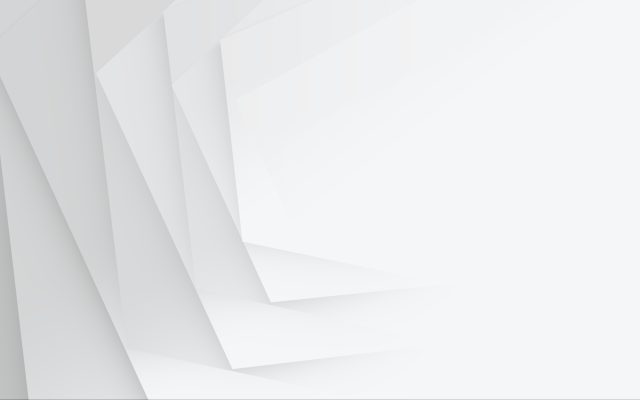
This background is drawn by a WebGL 2 fragment shader. Its source:

```glsl
#version 300 es
precision highp float;
// Overlapping pale paper sheets with soft shadows, fading to white on the right.

#define SHEETS 9
#define WHITE 0.965
#define BASE_TONE 0.77
#define SHADOW_WIDTH 0.036
#define TINT vec3(0.997, 1.0, 1.004)
#define LIGHT_DIR vec2(0.6, -0.8)

uniform vec2 u_resolution;
out vec4 fragColor;

// Left edge of each sheet: upper corner, lower corner (canvas heights)
const vec4 LEFT_EDGE[SHEETS] = vec4[](
    vec4(-0.059, 1.125, 0.086, -0.125),
    vec4(-0.031, 0.877, 0.409, -0.083),
    vec4(0.198, 1.125, 0.317, 0.129),
    vec4(0.240, 0.817, 0.581, 0.077),
    vec4(0.408, 0.971, 0.490, 0.279),
    vec4(0.429, 0.787, 0.677, 0.244),
    vec4(0.550, 0.900, 0.606, 0.396),
    vec4(0.590, 0.750, 0.758, 0.375),
    vec4(0.702, 0.646, 0.719, 0.483));

// Far end of the lower edge, slope of the upper edge
const vec3 FAR_EDGE[SHEETS] = vec3[](
    vec3(1.20, -0.30, 1.0),
    vec3(1.167, -0.02, 0.92),
    vec3(0.896, 0.004, 0.43),
    vec3(1.125, 0.142, 0.92),
    vec3(1.104, 0.142, 0.43),
    vec3(1.198, 0.298, 0.93),
    vec3(1.104, 0.292, 0.43),
    vec3(1.02, 0.406, 0.55),
    vec3(0.979, 0.431, 0.50));

// Dark tone, then where its gradient to white starts and ends
const vec3 TONE[SHEETS] = vec3[](
    vec3(0.835, 0.60, 1.40), vec3(0.832, 0.62, 1.06),
    vec3(0.852, 0.75, 1.25), vec3(0.895, 0.70, 1.06),
    vec3(0.885, 0.75, 1.20), vec3(0.905, 0.45, 0.97),
    vec3(0.915, 0.45, 0.84), vec3(0.935, 0.55, 0.95),
    vec3(0.945, 0.60, 0.95));

// Shadow strength at the upper and lower corner
const vec2 SHADOW[SHEETS] = vec2[](
    vec2(0.06, 0.08), vec2(0.11, 0.13), vec2(0.10, 0.04),
    vec2(0.03, 0.09), vec2(0.10, 0.045), vec2(0.03, 0.08),
    vec2(0.09, 0.06), vec2(0.0), vec2(0.0));

// Signed distance to the line a-b, positive on its left
float lineSide(vec2 p, vec2 a, vec2 b) {
    vec2 dir = normalize(b - a);
    return dot(p - a, vec2(-dir.y, dir.x));
}

void main() {
    vec2 p = gl_FragCoord.xy / u_resolution.y;
    float soften = 0.7 / u_resolution.y;
    float along = dot(p - vec2(0.0, 1.0), LIGHT_DIR);
    float haze = 0.6 * smoothstep(0.4, 1.2, p.x);
    float tone = BASE_TONE;
    float below = 1.0;

    for (int i = 0; i < SHEETS; i++) {
        vec2 top = LEFT_EDGE[i].xy;
        vec2 low = LEFT_EDGE[i].zw;
        vec2 end = FAR_EDGE[i].xy;
        float left = lineSide(p, top, low);
        float bottom = lineSide(p, low, end);
        float upper = lineSide(p, top + vec2(1.0, FAR_EDGE[i].z), top);
        float inside = min(min(left, bottom), upper);

        // Shadow falls only on the sheet directly below
        float outside = max(0.0, -min(left, bottom));
        float drop = clamp((top.y - p.y) / (top.y - low.y), 0.0, 1.0);
        float shadow = mix(SHADOW[i].x, SHADOW[i].y, drop);
        shadow *= exp(-outside / SHADOW_WIDTH);
        shadow *= smoothstep(-0.01, 0.02, upper);
        shadow *= 1.0 - smoothstep(low.x, end.x, p.x);
        tone *= 1.0 - shadow * below;

        // Sheet surface
        float fade = smoothstep(TONE[i].y, TONE[i].z, along);
        float paper = mix(TONE[i].x, WHITE, max(fade, haze));
        below = smoothstep(-soften, soften, inside);
        tone = mix(tone, paper, below);
    }

    // Fine rule along the lower border
    tone -= 0.13 * (1.0 - smoothstep(0.001, 0.004, p.y));
    fragColor = vec4(clamp(tone * TINT, 0.0, 1.0), 1.0);
}
```
